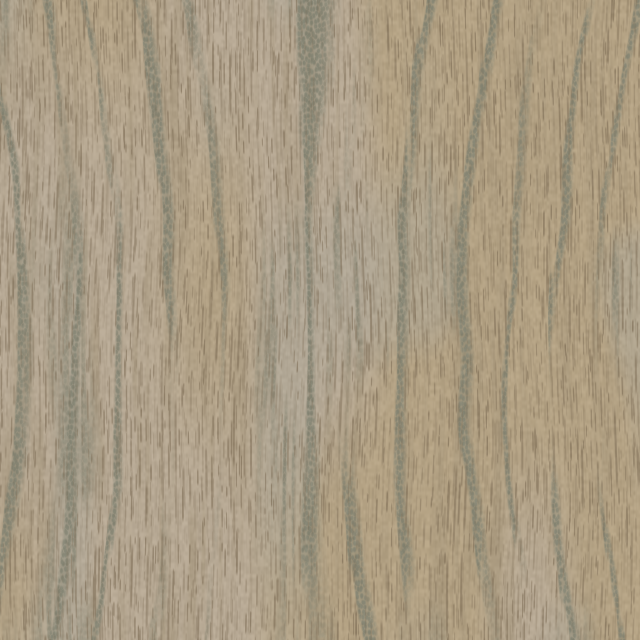
This texture is drawn by a three.js fragment shader. Its source:

```glsl
// Limed oak board: pale tan wood with fine vertical pores and grey-green veins.
// Veins are bowed curves with streaky edges, stippled by cellular noise;
// pores are short dashes scattered in several layers of jittered cells.

varying vec2 vUv;

const vec3 GOLDEN = vec3(0.715, 0.645, 0.525);
const vec3 PALE = vec3(0.725, 0.670, 0.590);
const vec3 SHADE = vec3(0.635, 0.575, 0.470);
const vec3 PORE = vec3(0.490, 0.425, 0.335);
const vec3 VEIN = vec3(0.505, 0.510, 0.445);
const vec3 LIME = vec3(0.675, 0.655, 0.600);

const float VEIN_COUNT = 12.0;
const float VEIN_WIDTH = 0.0075;
const float VEIN_STRENGTH = 0.80;
const float BOW = 0.19;
const float BOW_HEIGHT = 0.45;
const float PORE_LAYERS = 4.0;
const float PORE_STRENGTH = 0.62;
const float GRIT = 0.045;

float hash(vec2 p) {
  vec3 q = fract(vec3(p.xyx) * 0.1031);
  q += dot(q, q.yzx + 33.33);
  return fract((q.x + q.y) * q.z);
}

float valueNoise(vec2 p) {
  vec2 cell = floor(p);
  vec2 f = fract(p);
  f = f * f * (3.0 - 2.0 * f);
  float low = mix(hash(cell), hash(cell + vec2(1.0, 0.0)), f.x);
  float high = mix(hash(cell + vec2(0.0, 1.0)), hash(cell + 1.0), f.x);
  return mix(low, high, f.y);
}

// Distance to the nearest scattered point, in cells
float cellNoise(vec2 p) {
  vec2 cell = floor(p);
  float nearest = 2.0;
  for (float j = -1.0; j <= 1.0; j++) {
    for (float i = -1.0; i <= 1.0; i++) {
      vec2 id = cell + vec2(i, j);
      vec2 point = id + vec2(hash(id), hash(id + 71.0));
      nearest = min(nearest, length(point - p));
    }
  }
  return nearest;
}

// Slight sideways drift of the grain, as layered sines
float drift(vec2 p) {
  return 0.004 * sin(5.0 * p.y + 4.0 * p.x) + 0.002 * sin(13.0 * p.y + 9.0 * p.x);
}

// Thin dark dashes; each column is shifted so that rows never line up
float pores(vec2 p) {
  float ink = 0.0;
  for (float k = 0.0; k < PORE_LAYERS; k++) {
    vec2 g = p * vec2(88.0 + 15.0 * k, 7.0 + 5.0 * k) + 37.0 * k;
    g.y += 20.0 * hash(vec2(floor(g.x), k));
    vec2 id = floor(g);
    float place = hash(id);
    float reach = mix(0.18, 0.49, hash(id + 19.0));
    float across = abs(fract(g.x) - mix(0.28, 0.72, place));
    float along = abs(fract(g.y) - 0.5);
    float dash = 1.0 - smoothstep(0.04, 0.25, across);
    dash *= 1.0 - smoothstep(reach - 0.14, reach, along);
    float depth = hash(id + 47.0);
    ink = max(ink, dash * mix(0.08, 1.0, depth * depth));
  }
  return ink;
}

// Bowed veins: crisp on one side, feathered on the other, broken along y
float veins(vec2 p, float streak) {
  float side = mix(-1.0, 1.0, smoothstep(0.32, 0.58, p.x));
  float rise = p.y - BOW_HEIGHT;
  float x = p.x - BOW * side * rise * rise;
  float cover = 0.0;
  for (float i = 0.0; i < VEIN_COUNT; i++) {
    float centre = (i + 0.5 + 0.6 * (hash(vec2(i, 5.0)) - 0.5)) / VEIN_COUNT;
    float wander = 0.020 * (valueNoise(vec2(3.0 * p.y, 11.0 * i)) - 0.5)
                 + 0.010 * (valueNoise(vec2(9.0 * p.y, 7.0 * i + 3.0)) - 0.5);
    float heart = exp(-pow((centre - 0.52) / 0.07, 2.0));
    float swell = valueNoise(vec2(4.5 * p.y + 8.0, 13.0 * i + 2.0));
    float width = VEIN_WIDTH * mix(0.45, 1.5, swell) * (1.0 + 0.9 * heart);
    float d = x - centre - wander + 0.006 * (streak - 0.5);
    float band = smoothstep(-width - 0.002, -width + 0.003, d);
    band *= 1.0 - smoothstep(0.1 * width, 1.5 * width, d);
    float presence = smoothstep(0.18, 0.55, valueNoise(vec2(2.6 * p.y, 17.0 * i + 6.0)) + 0.3 * (streak - 0.5));
    cover = max(cover, band * presence);
  }
  return cover;
}

void main() {
  vec2 p = vUv;
  vec2 grain = vec2(p.x + drift(p), p.y);
  float streak = valueNoise(grain * vec2(150.0, 7.0));
  float broad = valueNoise(grain * vec2(45.0, 2.5) + 31.0);
  float grit = valueNoise(p * vec2(230.0, 170.0)) - 0.5;

  // Tan ground, paler to the left, with soft streaks
  float pale = valueNoise(p * vec2(6.0, 1.8) + 9.0) + 0.4 * (0.5 - p.x);
  vec3 color = mix(GOLDEN, PALE, smoothstep(0.25, 0.75, pale));
  color = mix(color, SHADE, 0.5 * smoothstep(0.35, 0.9, 0.55 * streak + 0.45 * broad));

  // Cloudy lime wash with feathered grey streaks inside it
  float cloud = smoothstep(0.62, 0.88, valueNoise(p * vec2(9.0, 3.6) + 4.0));
  color = mix(color, LIME, 0.5 * cloud);
  float feather = cloud * smoothstep(0.5, 0.8, 0.6 * streak + 0.4 * broad);

  // Stippled veins, then pores and fine grit
  float stipple = 1.0 - smoothstep(0.2, 0.8, cellNoise(p * vec2(190.0, 125.0)));
  float vein = max(veins(p, streak), 0.8 * feather);
  color = mix(color, VEIN, VEIN_STRENGTH * vein * mix(0.5, 1.1, stipple));
  color = mix(color, PORE, PORE_STRENGTH * pores(grain) * (1.0 - 0.5 * vein));
  color += GRIT * grit;
  gl_FragColor = vec4(color, 1.0);
}
```
